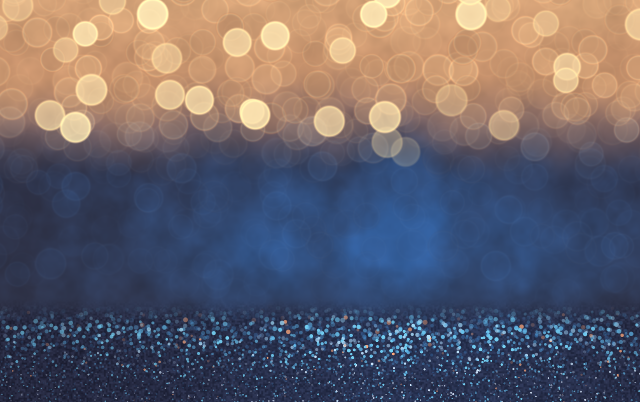
This background is drawn by a Shadertoy shader. Its source:

```glsl
const vec3 GOLD = vec3(0.77, 0.565, 0.42);
const vec3 PALE_GOLD = vec3(0.90, 0.71, 0.52);
const vec3 GLOW = vec3(1.00, 0.92, 0.72);
const vec3 DUSK = vec3(0.48, 0.385, 0.39);
const vec3 NAVY = vec3(0.185, 0.20, 0.285);
const vec3 BLUE = vec3(0.20, 0.37, 0.61);
const vec3 FLOOR_DARK = vec3(0.14, 0.15, 0.235);
const vec3 FLOOR_BLUE = vec3(0.165, 0.215, 0.35);
const vec3 CYAN = vec3(0.46, 0.82, 0.95);
const vec3 SPARK_BLUE = vec3(0.22, 0.50, 0.80);
const vec3 SPARK_WHITE = vec3(0.86, 0.92, 1.00);
const vec3 EMBER = vec3(1.00, 0.66, 0.48);
const float HORIZON = 0.225;
const float GOLD_EDGE = 0.635;
const float DISC_RADIUS = 0.037;
const float GRAIN = 0.11;
const int SOFT_LAYERS = 5;
const int BRIGHT_LAYERS = 3;
const int GLITTER_LAYERS = 5;

vec3 hash3(vec2 p) {
    vec3 q = fract(p.xyx * vec3(0.1031, 0.1030, 0.0973));
    q += dot(q, q.yxz + 33.33);
    return fract((q.xxy + q.yzz) * q.zyx);
}

float noise(vec2 p) {
    vec2 i = floor(p), f = fract(p);
    f = f * f * (3.0 - 2.0 * f);
    float low = mix(hash3(i).x, hash3(i + vec2(1, 0)).x, f.x);
    float high = mix(hash3(i + vec2(0, 1)).x, hash3(i + vec2(1, 1)).x, f.x);
    return mix(low, high, f.y);
}

float fbm(vec2 p) {
    return 0.55 * noise(p) + 0.3 * noise(p * 2.1 + 7.3) + 0.15 * noise(p * 4.3 + 19.1);
}

float bell(float x, float centre, float width) {
    float t = (x - centre) / width;
    return exp(-t * t);
}

// Gold haze over a blue glow
vec3 backdrop(vec2 p, float across) {
    float cloud = fbm(p * 6.0) - 0.5;
    float mottle = fbm(p * 17.0 + 3.0) - 0.5;
    float edge = GOLD_EDGE + 0.035 * bell(across, 0.53, 0.25) + 0.07 * cloud;
    float glow = bell(across, 0.59, 0.31) * bell(p.y, 0.41, 0.20);
    vec3 col = mix(NAVY, BLUE, clamp(glow * (1.0 + 0.8 * cloud) + 0.2 * cloud + 0.22 * mottle, 0.0, 1.0));
    col = mix(col, DUSK, smoothstep(edge - 0.09, edge + 0.07, p.y));
    col = mix(col, GOLD, smoothstep(edge + 0.01, edge + 0.18, p.y));
    col = mix(col, PALE_GOLD, 0.6 * smoothstep(0.80, 1.05, p.y + 0.2 * cloud));
    return col * (1.0 + 0.2 * mottle);
}

// Scattered lens discs with slightly prismatic rims
vec3 addDiscs(vec3 col, vec2 p, float cell, float seed, bool bright) {
    vec2 base = floor(p / cell);
    float soft = 0.0018 + 0.6 / iResolution.y;
    for (int k = 0; k < 9; k++) {
        vec2 id = base + vec2(k % 3 - 1, k / 3 - 1);
        vec3 h = hash3(id + seed);
        vec3 look = hash3(id + seed + 51.7);
        vec2 centre = (id + 0.1 + 0.8 * h.xy) * cell;
        float radius = DISC_RADIUS * (0.85 + 0.25 * h.z);
        float d = length(p - centre);
        float disc = 1.0 - smoothstep(radius - soft, radius + soft, d);
        vec3 ring = (d - radius * vec3(0.95, 0.92, 0.90)) / (0.08 * radius);
        vec3 rim = exp(-ring * ring) * disc;
        float warm = smoothstep(0.54, 0.76, centre.y);
        if (bright) {
            float power = step(0.66, look.x) * smoothstep(0.58, 0.72, centre.y);
            power *= 0.3 + 0.7 * sqrt(look.y);
            vec3 tint = mix(PALE_GOLD, GLOW, 0.4 + 0.6 * look.y);
            col = mix(col, tint, disc * power * (0.88 + 0.12 * d / radius));
            col += rim * power * vec3(0.12, 0.10, 0.03);
        } else {
            float power = look.x * look.x * mix(0.13, 0.46, warm);
            power *= smoothstep(0.20, 0.36, centre.y);
            vec3 warmTint = mix(GOLD * 0.88, PALE_GOLD * 1.06, look.y);
            vec3 tint = mix(mix(NAVY, BLUE * 1.1, look.y), warmTint, warm);
            col = mix(col, tint, disc * power);
            col += rim * power * mix(vec3(0.10, 0.11, 0.12), vec3(0.22, 0.17, 0.11), warm);
        }
    }
    return col;
}

// Glitter shrinks and sharpens towards the viewer
vec3 addGlitter(vec3 col, vec2 p, float aspect, float cell, float seed) {
    vec2 base = floor(p / cell);
    float pixel = 1.0 / iResolution.y;
    for (int k = 0; k < 9; k++) {
        vec2 id = base + vec2(k % 3 - 1, k / 3 - 1);
        vec3 h = hash3(id + seed);
        vec3 look = hash3(id + seed + 83.1);
        vec2 centre = (id + h.xy) * cell;
        float far = smoothstep(0.03, 0.22, centre.y);
        float radius = mix(0.0021, 0.0050, far) * (0.65 + 0.6 * h.z);
        float soft = 0.4 * pixel + 0.0006 * far;
        float spot = 1.0 - smoothstep(radius - soft, radius + soft, length(p - centre));
        float spread = 0.5 + 0.5 * bell(centre.x / aspect, 0.66, 0.32);
        float band = 0.75 + 0.25 * bell(centre.y, 0.15, 0.06);
        float fade = 1.0 - smoothstep(HORIZON - 0.05, HORIZON + 0.02, centre.y);
        float rarity = mix(0.72, 0.50, spread * band);
        float power = step(rarity, look.x) * (0.25 + 0.9 * look.y * look.y) * spread * band * fade;
        vec3 tint = mix(SPARK_BLUE, CYAN, look.y);
        tint = mix(tint, SPARK_WHITE, step(0.76, look.z) * (1.0 - 0.6 * far));
        tint = mix(tint, EMBER, step(0.965, look.z));
        col = mix(col, tint, min(spot * power * 1.25, 1.0));
    }
    return col;
}

void mainImage(out vec4 fragColor, in vec2 fragCoord) {
    vec2 p = fragCoord / iResolution.y;
    float aspect = iResolution.x / iResolution.y;
    float across = p.x / aspect;
    vec3 col = backdrop(p, across);
    for (int i = 0; i < SOFT_LAYERS; i++)
        col = addDiscs(col, p, 0.080 + 0.007 * float(i), 13.0 + 29.0 * float(i), false);
    for (int i = 0; i < BRIGHT_LAYERS; i++)
        col = addDiscs(col, p, 0.13 + 0.017 * float(i), 171.0 + 37.0 * float(i), true);
    // Floor
    float lit = bell(across, 0.65, 0.38) * (0.45 + 0.6 * fbm(p * vec2(9.0, 22.0)));
    vec3 ground = mix(FLOOR_DARK, FLOOR_BLUE, lit);
    ground += GRAIN * (noise(p * 230.0) - 0.5) * vec3(0.8, 0.9, 1.2);
    col = mix(ground, col, smoothstep(HORIZON - 0.04, HORIZON + 0.04, p.y));
    for (int i = 0; i < GLITTER_LAYERS; i++)
        col = addGlitter(col, p, aspect, 0.013 + 0.0023 * float(i), 311.0 + 43.0 * float(i));
    fragColor = vec4(clamp(col, 0.0, 1.0), 1.0);
}
```
